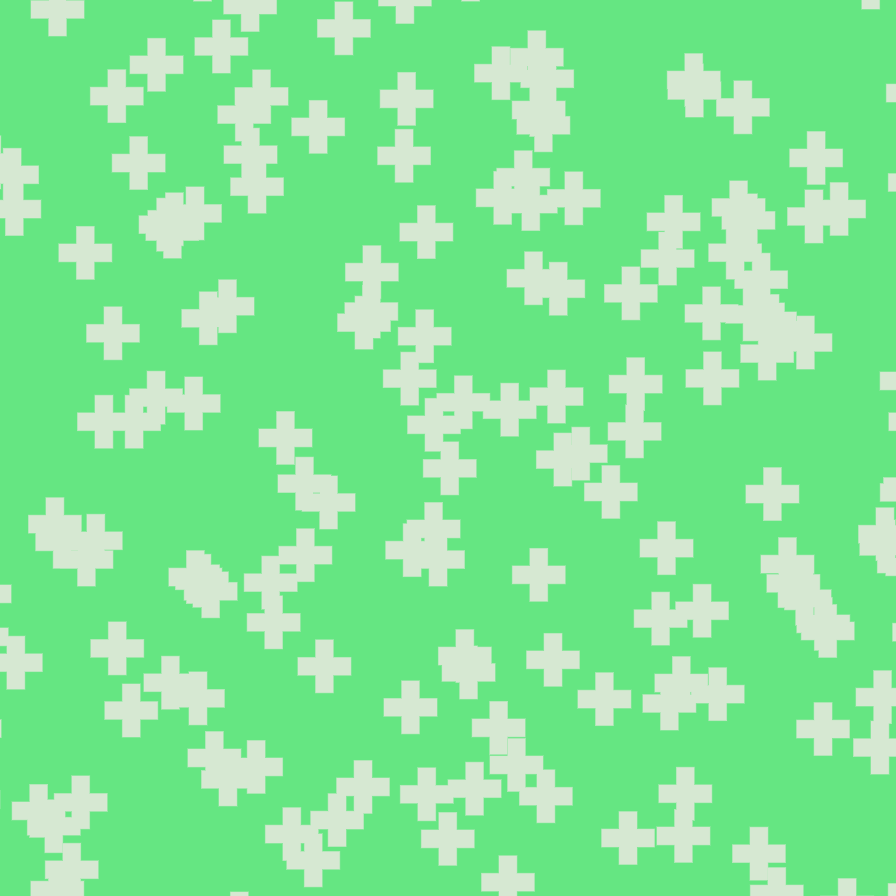
Reproduce this pattern procedurally as a Shadertoy shader.

```glsl
#define GROUND vec3(0.395, 0.902, 0.510)
#define CROSS_COLOUR vec3(0.840, 0.910, 0.824)
#define CELLS 4.0          // grid cells across the canvas
#define PER_CELL 9         // crosses scattered in each cell
#define ARM_LENGTH 0.0298  // centre to tip
#define ARM_HALF 0.0102    // half the arm width
#define EDGE_PIXELS 1.4    // width of the smoothed edge
#define SEED 17.0

vec2 hash2(vec3 p) {
    p = fract(p * vec3(0.1031, 0.1030, 0.0973));
    p += dot(p, p.yzx + 33.33);
    return fract((p.xx + p.yz) * p.zy);
}

// Distance to an upright cross made of two boxes
float crossDistance(vec2 p) {
    p = abs(p);
    float horizontal = max(p.x - ARM_LENGTH, p.y - ARM_HALF);
    float vertical = max(p.x - ARM_HALF, p.y - ARM_LENGTH);
    return min(horizontal, vertical);
}

// Nearest of all crosses in this cell and its neighbours
float scatteredCrosses(vec2 uv) {
    vec2 home = floor(uv * CELLS);
    float nearest = 1.0;
    for (int y = -1; y <= 1; y++) {
        for (int x = -1; x <= 1; x++) {
            vec2 cell = home + vec2(x, y);
            for (int i = 0; i < PER_CELL; i++) {
                vec2 jitter = hash2(vec3(cell + SEED, float(i) * 7.0 + SEED));
                vec2 centre = (cell + jitter) / CELLS;
                nearest = min(nearest, crossDistance(uv - centre));
            }
        }
    }
    return nearest;
}

void mainImage(out vec4 fragColor, in vec2 fragCoord) {
    vec2 uv = fragCoord / iResolution.y;
    float edge = EDGE_PIXELS / iResolution.y;
    float coverage = clamp(0.5 - scatteredCrosses(uv) / edge, 0.0, 1.0);
    fragColor = vec4(mix(GROUND, CROSS_COLOUR, coverage), 1.0);
}
```
